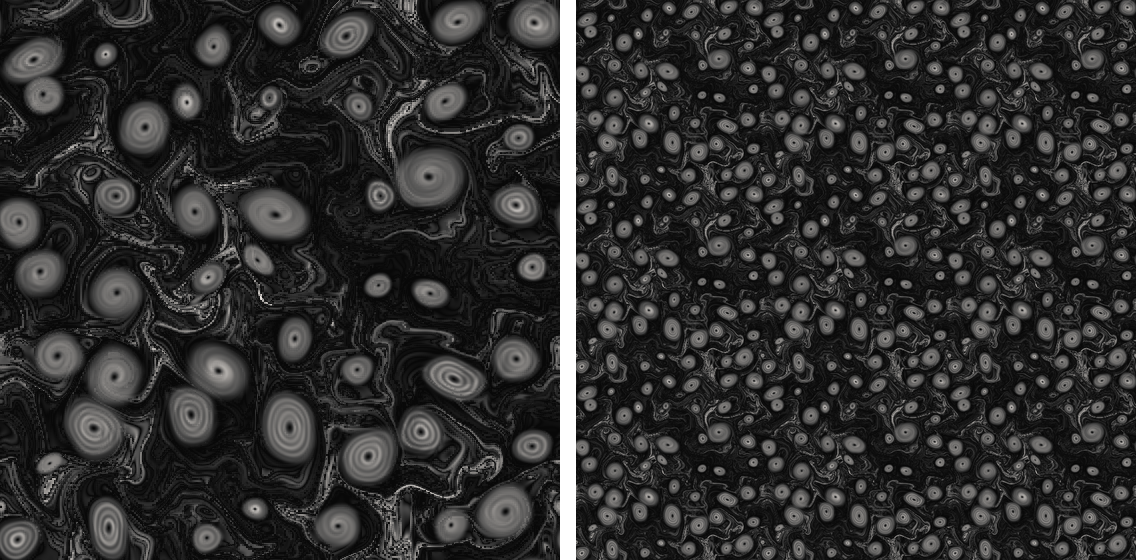
Left: one tile. Right: repeated 3 by 3.
Reproduce this pattern procedurally as a Shadertoy shader.

```glsl
// Two-dimensional turbulence: round vortices with dark pupils amid fine folded filaments.
// Points are traced back through swirls and curl noise; stripes are read where they land,
// at the octave that keeps their width on the canvas even. All lattices wrap, so it tiles.
#define GRID 7.0        // vortices per side
#define STEPS 8         // backward advection steps
#define SPIN 1.8        // turn at a vortex centre per step, radians
#define FOLD 0.22       // strength of the background folding
#define LINES 85.0      // filament density across the canvas
#define FILAMENT 0.16   // filament brightness
#define RIBBON 0.35     // brightness of the broad strands
#define BASE 0.03       // darkest level

vec3 hash(vec3 c) {
    uvec3 v = uvec3(ivec3(c)) * 1664525u + 1013904223u;
    v.x += v.y * v.z; v.y += v.z * v.x; v.z += v.x * v.y;
    v ^= v >> 16u;
    v.x += v.y * v.z; v.y += v.z * v.x; v.z += v.x * v.y;
    return vec3(v >> 16u) / 65536.0;
}

vec2 wrapCell(vec2 c, float period) { return floor(mod(c + 0.5, period)); }

vec2 gradientAt(vec2 c, float period, float seed) {
    float a = 6.2832 * hash(vec3(wrapCell(c, period), seed)).x;
    return vec2(cos(a), sin(a));
}

// Periodic gradient noise: value in x, derivatives in yz
vec3 noise(vec2 p, float period, float seed) {
    vec2 i = floor(p), f = p - i, e = vec2(1, 0);
    vec2 u = f * f * f * (f * (f * 6.0 - 15.0) + 10.0);
    vec2 du = 30.0 * f * f * (f * (f - 2.0) + 1.0);
    vec2 a = gradientAt(i, period, seed), b = gradientAt(i + e, period, seed);
    vec2 c = gradientAt(i + e.yx, period, seed), d = gradientAt(i + 1.0, period, seed);
    float va = dot(a, f), vb = dot(b, f - e), vc = dot(c, f - e.yx), vd = dot(d, f - 1.0);
    float k = va - vb - vc + vd;
    return vec3(va + u.x * (vb - va) + u.y * (vc - va) + u.x * u.y * k,
                a + u.x * (b - a) + u.y * (c - a) + u.x * u.y * (a - b - c + d)
                + du * (u.yx * k + vec2(vb, vc) - va));
}

mat2 rotation(float a) { float c = cos(a), s = sin(a); return mat2(c, s, -s, c); }

struct Vortex { vec2 centre; mat2 toRound; float radius, spin, glow, rings; };

// One jittered elliptic vortex per cell, in cell units
Vortex vortexAt(vec2 cell) {
    vec2 id = wrapCell(cell, GRID);
    vec3 h = hash(vec3(id, 101)), k = hash(vec3(id, 102)), m = hash(vec3(id, 103));
    float squash = mix(1.0, 1.3, k.y * k.y);
    mat2 toRound = mat2(squash, 0, 0, 1.0 / squash) * rotation(6.2832 * m.x);
    float spin = (m.y < 0.5 ? -1.0 : 1.0) * mix(0.6, 1.0, m.z);
    return Vortex(cell + 0.5 + (h.xy - 0.5) * 0.64, toRound,
                  mix(0.13, 0.42, h.z), spin, k.x, k.z * k.z);
}

// Displacement by the nearby vortices in xy; z fades to 0 inside them
vec3 swirl(vec2 q) {
    vec2 g = q * GRID, shift = vec2(0);
    float calm = 1.0;
    for (int j = -1; j <= 1; j++) for (int i = -1; i <= 1; i++) {
        Vortex v = vortexAt(floor(g) + vec2(i, j));
        vec2 d = v.toRound * (g - v.centre);
        float r2 = dot(d, d), x2 = r2 / (v.radius * v.radius);
        float fade = max(0.0, 1.0 - r2 / 0.77);
        float turn = v.spin * SPIN * fade * fade / (1.0 + x2);
        shift += inverse(v.toRound) * (rotation(turn) * d - d);
        calm = min(calm, smoothstep(0.8, 2.0, sqrt(x2)));
    }
    return vec3(shift / GRID, calm);
}

void mainImage(out vec4 fragColor, in vec2 fragCoord) {
    vec2 p = fragCoord / iResolution.xy, q = p;

    // Trace back through the flow
    for (int s = 0; s < STEPS; s++) {
        float freq = s % 2 == 0 ? 6.0 : 14.0;
        vec3 move = swirl(q), n = noise(q * freq, freq, float(s + 20));
        q += move.xy + move.z * FOLD / freq * vec2(n.z, -n.y);
    }
    vec2 qx = dFdx(q) * iResolution.x, qy = dFdy(q) * iResolution.y;
    float stretch = length(vec4(qx, qy));

    // Fine filaments, blended between the two octaves nearest the wanted width
    float level = clamp(log2(LINES / max(stretch, 0.01)), 1.0, 6.0);
    float octave = floor(level), t = level - octave, f = exp2(octave);
    float stripes = mix(noise(q * f, f, octave).x, noise(q * f * 2.0, f * 2.0, octave + 1.0).x, t);
    stripes *= 4.0 / length(vec2(1.0 - t, t));
    float bundle = mix(0.4, 2.1, smoothstep(-0.1, 0.45, noise(q * 5.0, 5.0, 41.0).x));
    float light = BASE + FILAMENT * bundle * abs(stripes);

    // Broad bright strands along a contour, measured on the canvas
    vec3 strand = noise(q * 4.0, 4.0, 42.0);
    vec2 slope = 4.0 * vec2(dot(qx, strand.yz), dot(qy, strand.yz));
    float away = abs(strand.x) / max(length(slope), 0.01) / 0.006;
    float gate = smoothstep(0.1, 0.4, noise(q * 3.0, 3.0, 43.0).x) * (1.0 - smoothstep(6.0, 16.0, stretch));
    light += RIBBON * gate * exp(-away * away) * (0.6 + 0.4 * abs(stripes));

    // Vortex discs: soft body, glowing middle, rings, dark pupil, dim moat
    vec2 bend = noise(p * 10.0, 10.0, 44.0).yz;
    vec2 g = (p + 0.004 * vec2(bend.y, -bend.x)) * GRID;
    float disc = 0.0, cover = 0.0, moat = 1.0;
    for (int j = -1; j <= 1; j++) for (int i = -1; i <= 1; i++) {
        Vortex v = vortexAt(floor(g) + vec2(i, j));
        float r = length(v.toRound * (g - v.centre)), x = r / v.radius;
        float mask = 1.0 - smoothstep(0.7, 1.15, x);
        float body = mix(0.42, 0.29, v.glow) + 0.1 * (1.0 - x);
        body *= 1.0 + 0.25 * v.rings * cos(6.2832 * r / 0.075);
        body += 0.6 * v.glow * v.glow * exp(-9.0 * x * x);
        body *= 1.0 - 0.95 * exp(-x * x / 0.02);
        disc = max(disc, body * mask);
        cover = max(cover, mask);
        moat = min(moat, smoothstep(0.9, 1.7, x));
    }
    light *= mix(0.45, 1.0, moat) * (1.0 - cover);
    light += disc * (1.0 + 0.1 * clamp(stripes, -2.0, 2.0));

    light = clamp(light, BASE, 0.95);
    vec3 warm = mix(vec3(1), vec3(1.0, 0.98, 0.96), smoothstep(0.15, 0.6, light));
    fragColor = vec4(light * warm, 1);
}
```
